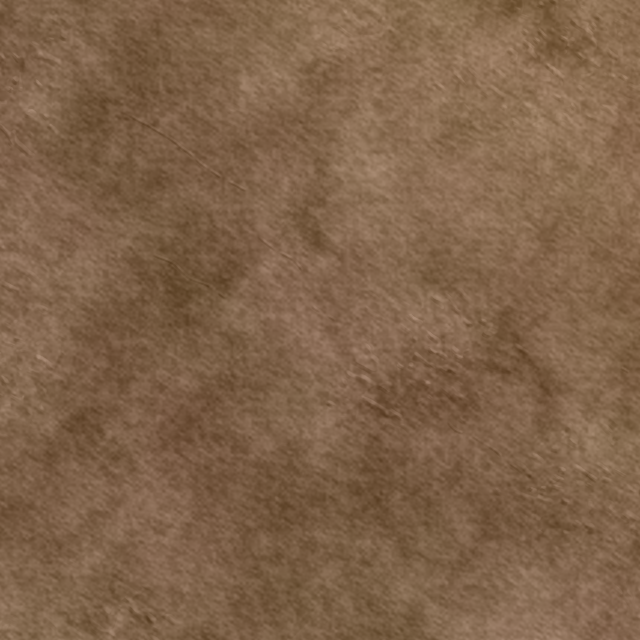
Write a three.js fragment shader that draws this texture.

```glsl
// Weathered brown earth plaster with soft stains, slanted scratches and pale flecks
varying vec2 vUv;

float hash(vec2 p) {
  return fract(sin(dot(p, vec2(127.1, 311.7))) * 43758.5453);
}

float noise(vec2 p) {
  vec2 i = floor(p);
  vec2 f = fract(p);
  f = f * f * (3.0 - 2.0 * f);
  return mix(mix(hash(i), hash(i + vec2(1.0, 0.0)), f.x),
             mix(hash(i + vec2(0.0, 1.0)), hash(i + vec2(1.0, 1.0)), f.x), f.y);
}

// Centred on zero
float fbm(vec2 p) {
  float sum = 0.0;
  float amplitude = 0.5;
  for (int i = 0; i < 6; i++) {
    sum += amplitude * (noise(p) - 0.5);
    p = mat2(1.6, 1.2, -1.2, 1.6) * p + 7.3;
    amplitude *= 0.55;
  }
  return sum;
}

// Thin broken fissures that run down to the right: x is dark, y the lit rim
vec2 fissures(vec2 slant) {
  vec2 marks = vec2(0.0);
  for (int i = 0; i < 6; i++) {
    float id = float(i);
    vec2 start = vec2(hash(vec2(id, 3.1)) - 0.3, hash(vec2(id, 8.7)) * 0.7 + 0.25);
    vec2 q = slant - start;
    float reach = 0.08 + 0.12 * hash(vec2(id, 5.5));
    float wobble = 0.01 * (noise(vec2(q.x * 30.0, id * 9.0)) - 0.5);
    float span = 1.0 - smoothstep(reach * 0.5, reach, abs(q.x));
    float broken = smoothstep(0.4, 0.75, noise(vec2(q.x * 70.0, id * 4.0)));
    float d = q.y - wobble;
    marks.x += span * broken * (1.0 - smoothstep(0.0003, 0.0024, abs(d)));
    marks.y += span * broken * (1.0 - smoothstep(0.0003, 0.0026, abs(d - 0.0035)));
  }
  return marks;
}

void main() {
  vec2 uv = vUv;
  vec2 slant = vec2(dot(uv, vec2(0.84, -0.54)), dot(uv, vec2(0.54, 0.84)));
  vec2 warp = vec2(fbm(uv * 5.0 + 21.0), fbm(uv * 5.0 + 47.0));

  // Broad stains and mottling
  float tone = 0.63 + 1.05 * fbm(uv * 4.0 + warp * 0.8 + 3.0);
  tone += 0.75 * fbm(uv * 14.0 + warp * 1.5 + 60.0);
  float stain = smoothstep(0.04, 0.26, fbm(uv * 8.0 + warp * 2.0 + 90.0));
  float centre = 1.0 - smoothstep(0.06, 0.36, length(uv - vec2(0.6, 0.47)));
  tone -= stain * (0.15 + 0.4 * centre) + 0.06 * centre;

  // Fine grain, partly stretched along the slant
  tone += 0.42 * (noise(slant * vec2(95.0, 210.0)) - 0.5);
  tone += 0.34 * (noise(uv * 215.0 + 11.0) - 0.5);
  tone += 0.22 * (noise(slant * vec2(50.0, 90.0) + 70.0) - 0.5);

  // Pale flecks gathered in patches, each with a shaded lower edge
  float patches = smoothstep(-0.05, 0.18, fbm(uv * 4.5 + 130.0) + 0.09 * centre);
  vec2 fleckPos = slant * vec2(58.0, 135.0) + warp * 7.0;
  float fleck = smoothstep(0.68, 0.95, noise(fleckPos));
  float shade = smoothstep(0.68, 0.95, noise(fleckPos + vec2(0.0, 0.8)));
  float crumb = smoothstep(0.72, 0.95, noise(uv * 85.0 + warp * 6.0 + 35.0));
  float pit = smoothstep(0.72, 0.95, noise(uv * 75.0 + warp * 6.0 + 88.0));
  tone += patches * (0.42 * fleck - 0.28 * shade + 0.24 * crumb - 0.22 * pit);

  vec2 marks = fissures(slant);
  tone += 0.2 * marks.y - 0.24 * marks.x;

  // Brown ramp from damp stain to dry dust
  vec3 damp = vec3(0.395, 0.285, 0.178);
  vec3 dust = vec3(0.59, 0.475, 0.38);
  vec3 color = mix(damp, dust, clamp(tone, -0.25, 1.4));

  // Faint olive and rosy drifts, with a warmer upper right
  float hue = fbm(uv * 4.0 + 170.0) + 0.5 * fbm(uv * 11.0 + 200.0);
  color += hue * vec3(-0.022, 0.01, -0.02);
  color += smoothstep(0.9, 1.8, uv.x + uv.y) * vec3(0.002, 0.0, -0.02);
  color.b += 0.005;

  gl_FragColor = vec4(color, 1.0);
}
```
